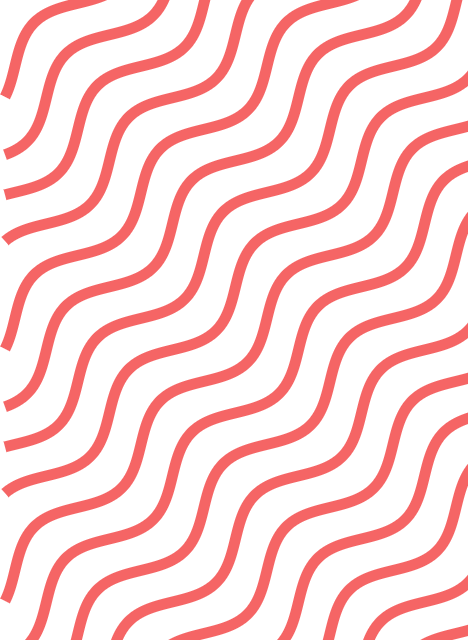
Give the GLSL for this pattern, as a Shadertoy shader.

```glsl
#define WAVELENGTH 0.2785
#define AMPLITUDE 0.0269
#define PHASE 0.29
#define SPACING (WAVELENGTH / 4.0)
#define OFFSET 0.0201
#define LINE_WIDTH 0.0170
#define LEFT_MARGIN 0.0078
#define INK vec3(0.96, 0.395, 0.395)
#define PAPER vec3(1.0)

const float WAVE_NUMBER = 6.28318 / WAVELENGTH;
const float DIAGONAL = 0.70711;

float wave(float u) {
    return -AMPLITUDE * cos(WAVE_NUMBER * u - PHASE);
}

float waveSlope(float u) {
    return AMPLITUDE * WAVE_NUMBER * sin(WAVE_NUMBER * u - PHASE);
}

// Closest point on the wave, by Gauss-Newton steps
vec2 closestOnWave(vec2 p) {
    float t = p.x;
    for (int i = 0; i < 4; i++) {
        float slope = waveSlope(t);
        t += (p.x - t + (p.y - wave(t)) * slope) / (1.0 + slope * slope);
    }
    return vec2(t, wave(t));
}

void mainImage(out vec4 fragColor, in vec2 fragCoord) {
    float pixel = 1.0 / iResolution.y;
    vec2 uv = fragCoord * pixel;

    // Frame along and across the rising diagonal, from the top left corner
    float depth = 1.0 - uv.y;
    vec2 p = vec2(uv.x - depth, uv.x + depth) * DIAGONAL;

    // Nearest line of the stack
    float lineStart = OFFSET + SPACING * round((p.y - OFFSET - wave(p.x)) / SPACING);
    vec2 local = p - vec2(0.0, lineStart);
    vec2 foot = closestOnWave(local);
    float stroke = distance(local, foot) - 0.5 * LINE_WIDTH;

    // Square-cut ends at the left margin: cut where the foot leaves it
    vec2 tangent = normalize(vec2(1.0, waveSlope(foot.x)));
    float footX = (foot.x + foot.y + lineStart) * DIAGONAL;
    float cut = (LEFT_MARGIN - footX) / ((tangent.x + tangent.y) * DIAGONAL);

    float shape = max(stroke, cut);
    float coverage = clamp(0.5 - shape / pixel, 0.0, 1.0);
    fragColor = vec4(mix(PAPER, INK, coverage), 1.0);
}
```
